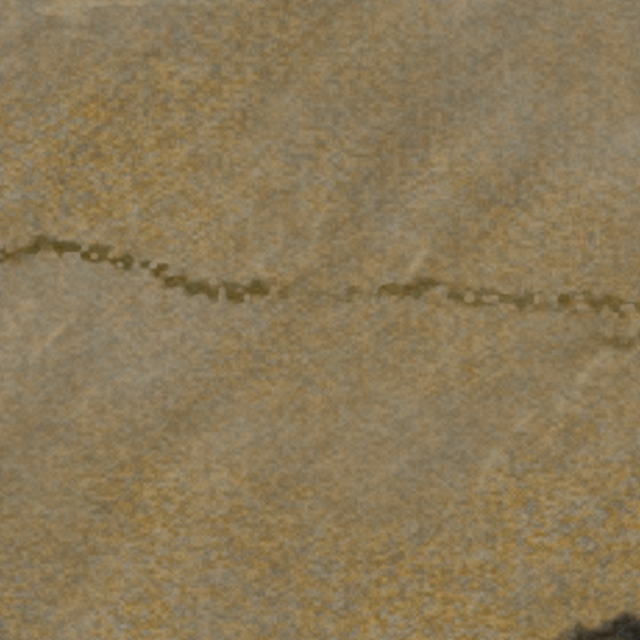
Reproduce this texture procedurally as a WebGL 2 fragment shader.

```glsl
#version 300 es
precision highp float;
// Weathered ochre sandstone with slanted streaks, pale scratches and a mossy crack.

uniform vec2 u_resolution;
out vec4 fragColor;

const vec3 TAN = vec3(0.535, 0.470, 0.350);
const vec3 GREY = vec3(0.540, 0.485, 0.385);
const vec3 OCHRE = vec3(0.580, 0.475, 0.280);
const vec3 PALE = vec3(0.665, 0.600, 0.470);
const vec3 MOSS = vec3(0.355, 0.295, 0.135);
const vec3 SHADOW = vec3(0.220, 0.200, 0.160);
const float STREAK_ANGLE = 0.88;
const int SCRATCHES = 13;

float hash(vec2 p) {
  return fract(sin(dot(p, vec2(127.1, 311.7))) * 43758.5453);
}

float noise(vec2 p) {
  vec2 cell = floor(p);
  vec2 f = fract(p);
  f = f * f * (3.0 - 2.0 * f);
  float low = mix(hash(cell), hash(cell + vec2(1.0, 0.0)), f.x);
  float high = mix(hash(cell + vec2(0.0, 1.0)), hash(cell + vec2(1.0, 1.0)), f.x);
  return mix(low, high, f.y);
}

float fbm(vec2 p, int octaves) {
  float sum = 0.0, weight = 0.5, total = 0.0;
  for (int i = 0; i < octaves; i++) {
    sum += weight * noise(p);
    total += weight;
    p = p * 2.03 + vec2(17.3, 9.1);
    weight *= 0.55;
  }
  return sum / total;
}

// Coordinates along and across a direction.
vec2 alongAcross(vec2 p, float angle) {
  vec2 d = vec2(cos(angle), sin(angle));
  return vec2(dot(p, d), dot(p, vec2(-d.y, d.x)));
}

// Soft stroke with tapered ends.
float scratch(vec2 p, vec2 center, float angle, float halfLength, float width) {
  vec2 q = alongAcross(p - center, angle);
  q.y += 1.5 * q.x * q.x;
  float taper = 1.0 - smoothstep(0.3, 1.0, abs(q.x) / halfLength);
  return taper * exp(-q.y * q.y / (width * width));
}

float scratches(vec2 p, int count) {
  float sum = 0.0;
  for (int i = 0; i < count; i++) {
    float id = float(i);
    vec2 center = vec2(fract(0.08 + id * 0.618), 0.22 + 0.70 * hash(vec2(id, 4.0)));
    float angle = STREAK_ANGLE + 0.5 * (hash(vec2(id, 7.0)) - 0.5);
    float halfLength = mix(0.05, 0.14, hash(vec2(id, 2.0)));
    float width = mix(0.006, 0.016, hash(vec2(id, 9.0)));
    sum += scratch(p, center, angle, halfLength, width) * mix(0.4, 1.0, hash(vec2(id, 5.0)));
  }
  return min(sum, 1.0);
}

// Wandering dark seam that fades in and out along its length.
float crack(vec2 p) {
  float path = 0.615 - 0.07 * smoothstep(0.0, 0.42, p.x) - 0.02 * smoothstep(0.6, 1.0, p.x);
  path += 0.022 * (noise(vec2(p.x * 9.0, 3.0)) - 0.5) + 0.02 * (noise(p * 60.0) - 0.5);
  float width = mix(0.010, 0.021, noise(vec2(p.x * 7.0, 8.0)));
  float seam = 1.0 - smoothstep(0.25 * width, 1.2 * width, abs(p.y - path));
  float gap = 1.0 - 0.85 * exp(-pow((p.x - 0.49) / 0.06, 2.0));
  float branch = smoothstep(0.88, 0.98, p.x) * exp(-pow((p.y - 0.465) / 0.014, 2.0));
  return max(seam * gap * mix(0.9, 0.55, p.x), 0.6 * branch);
}

// Ochre staining gathers along the bottom and in the upper left.
float stain(vec2 p) {
  float bottom = 1.0 - smoothstep(0.05, 0.36, p.y);
  float left = (1.0 - smoothstep(0.1, 0.5, p.x)) * smoothstep(0.55, 0.68, p.y)
             * (1.0 - smoothstep(0.82, 0.97, p.y));
  float patches = fbm(p * 5.0 + 3.7, 4);
  return clamp(0.75 * max(bottom, left) + 1.6 * (patches - 0.42), 0.0, 1.0);
}

void main() {
  vec2 p = gl_FragCoord.xy / u_resolution.y;
  vec2 slant = alongAcross(p, STREAK_ANGLE);

  // Broad clouds and slanted streaks
  float streaks = fbm(slant * vec2(3.0, 13.0), 4);
  float clouds = fbm(p * 4.0 + 21.0, 4);
  vec3 color = mix(TAN, GREY, smoothstep(0.35, 0.65, clouds));
  color += 0.13 * (streaks - 0.5);

  // Speckled staining
  float stained = stain(p);
  float speckle = fbm(p * vec2(70.0, 95.0), 2);
  color = mix(color, OCHRE, stained * smoothstep(0.25, 0.70, speckle));

  // Pale scratches broken by the rough surface
  float wear = smoothstep(0.2, 0.7, fbm(p * 32.0 + 5.0, 3));
  color = mix(color, PALE, 0.75 * scratches(p, SCRATCHES) * wear);
  float topVeins = smoothstep(0.84, 1.0, p.y) * (1.0 - smoothstep(0.2, 0.5, p.x));
  color = mix(color, PALE, 0.6 * topVeins * smoothstep(0.5, 0.75, fbm(p * vec2(9.0, 38.0), 3)));

  // Seam and shaded corner
  color = mix(color, MOSS, crack(p) * smoothstep(0.15, 0.55, noise(p * 75.0 + 2.0)));
  float corner = p.y - 0.32 * (p.x - 0.85) + 0.03 * (noise(p * 40.0) - 0.5);
  color = mix(color, SHADOW, (1.0 - smoothstep(-0.02, 0.012, corner)) * smoothstep(0.84, 0.92, p.x));

  // Fine grain in brightness and hue
  float grain = 0.6 * noise(p * vec2(105.0, 140.0)) + 0.4 * noise(p * 230.0 + 11.0) - 0.5;
  float hue = noise(p * vec2(65.0, 85.0) + 40.0) - 0.5;
  color += grain * mix(0.11, 0.19, stained) + hue * vec3(0.035, -0.005, -0.045);
  fragColor = vec4(clamp(color, 0.0, 1.0), 1.0);
}
```
